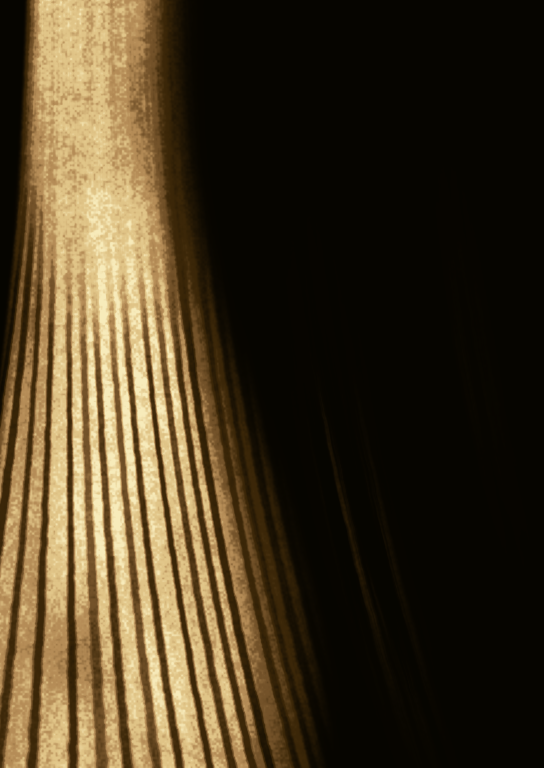
A Shadertoy shader for this texture:

```glsl
// A ribbed, translucent leaf lit from the left, fading into deep brown shadow.
// Dark ribs live in a fan coordinate solved by Newton steps; soft masks shape
// the light, and noise adds streaks, blotches and grain before a sepia ramp.

const float RIB_SPACING = 0.0298;
const float RIB_ORIGIN = 0.154;

float hash(vec2 p) {
    vec3 q = fract(vec3(p.xyx) * 0.1031);
    q += dot(q, q.yzx + 33.33);
    return fract((q.x + q.y) * q.z);
}

float valueNoise(vec2 p) {
    vec2 cell = floor(p), f = fract(p);
    f = f * f * (3.0 - 2.0 * f);
    float low = mix(hash(cell), hash(cell + vec2(1, 0)), f.x);
    float high = mix(hash(cell + vec2(0, 1)), hash(cell + vec2(1, 1)), f.x);
    return mix(low, high, f.y);
}

float fbm(vec2 p) {
    float sum = 0.0, gain = 0.5;
    for (int i = 0; i < 4; i++) {
        sum += gain * valueNoise(p);
        p = p * 2.03 + 17.1;
        gain *= 0.5;
    }
    return sum / 0.9375;
}

// Soft elliptical spot
float blob(vec2 p, vec2 centre, vec2 radius) {
    vec2 d = (p - centre) / radius;
    return exp(-dot(d, d));
}

// Finds which rib path passes through x at this depth below the top
float fanCoord(float x, float depth) {
    float u = depth - 0.5;
    float bend = 1.4 * u + 1.2 * u * u;
    float s = x;
    for (int i = 0; i < 6; i++) {
        float decay = exp((0.12 - s) / 0.2);
        float error = s + 0.2 * (1.0 - decay) * bend - x;
        s = clamp(s - error / (1.0 + decay * bend), -0.03, 1.1);
    }
    return s;
}

// Darkness of the nearest rib, with uneven spacing, width and strength
float ribs(float s, float softness) {
    float n = (s - RIB_ORIGIN) / RIB_SPACING;
    float id = floor(n + 0.5);
    float offset = (hash(vec2(id + 40.0, 3.0)) - 0.5) * 0.3;
    float width = mix(0.03, 0.12, hash(vec2(id + 40.0, 8.0)));
    float strength = mix(0.65, 1.0, hash(vec2(id + 40.0, 15.0)));
    return strength * (1.0 - smoothstep(width, width + softness, abs(n - id - offset)));
}

// Light falling on the leaf, before ribs and grain
float leafLight(vec2 p) {
    float brightEdge = 0.28 + 0.17 * smoothstep(0.2, 0.9, p.y);
    float dimEdge = 0.39 + 0.25 * smoothstep(0.15, 0.95, p.y);
    float leftEdge = 0.061 - 0.04 * p.y - 0.12 * p.y * p.y;

    float body = 0.76 + 0.2 * blob(p, vec2(0.27, 0.46), vec2(0.15, 0.2));
    body += 0.12 * blob(p, vec2(0.2, 0.7), vec2(0.07, 0.08));
    body += 0.12 * blob(p, vec2(0.27, 0.87), vec2(0.1, 0.08));
    body -= 0.26 * blob(p, vec2(0.14, 0.85), vec2(0.06, 0.07));
    body -= 0.2 * blob(p, vec2(0.25, 0.12), vec2(0.05, 0.11));
    body -= 0.28 * blob(p, vec2(0.04, 0.36), vec2(0.055, 0.24));
    body -= 0.12 * blob(p, vec2(0.0, 0.85), vec2(0.08, 0.3));

    float penumbra = mix(0.17, 0.46, smoothstep(0.05, 0.5, p.y));
    penumbra *= 1.0 - smoothstep(brightEdge - 0.02, dimEdge, p.x);
    float lit = 1.0 - smoothstep(brightEdge - 0.045, brightEdge + 0.045, p.x);
    return mix(penumbra, body, lit) * smoothstep(leftEdge - 0.02, leftEdge + 0.018, p.x);
}

vec3 sepia(float l) {
    vec3 c = mix(vec3(0.025, 0.018, 0.0), vec3(0.23, 0.15, 0.03), smoothstep(0.0, 0.2, l));
    c = mix(c, vec3(0.45, 0.32, 0.16), smoothstep(0.2, 0.4, l));
    c = mix(c, vec3(0.71, 0.55, 0.34), smoothstep(0.4, 0.6, l));
    c = mix(c, vec3(0.88, 0.77, 0.53), smoothstep(0.6, 0.8, l));
    return mix(c, vec3(0.97, 0.92, 0.73), smoothstep(0.8, 1.0, l));
}

void mainImage(out vec4 fragColor, in vec2 fragCoord) {
    vec2 uv = fragCoord / iResolution.xy;
    vec2 p = vec2(uv.x, 1.0 - uv.y);
    vec2 grainPos = p * vec2(1.0, 1.414);

    // Fan coordinate with a slight hand-drawn wobble
    float s = fanCoord(p.x, p.y);
    s += 0.003 * (fbm(grainPos * vec2(25.0, 45.0)) - 0.5);
    float streak = fbm(vec2(s * 75.0, p.y * 3.0 + 4.0));

    // Ribs sharpen downward and blur toward the shadow
    float blur = mix(0.42, 0.2, smoothstep(0.25, 0.55, p.y));
    blur += 0.14 * smoothstep(0.33, 0.5, s);
    float onset = 0.3 + 0.04 * streak - 0.12 * smoothstep(0.12, 0.04, p.x);
    onset -= 0.08 * smoothstep(0.3, 0.4, p.x);
    float rib = ribs(s, blur) * smoothstep(onset - 0.05, onset + 0.2, p.y);

    float light = leafLight(p);
    light *= 1.0 + 0.5 * (streak - 0.5) * mix(1.2, 0.6, smoothstep(0.3, 0.7, light));
    light *= 1.0 - 0.8 * rib;

    // Barely lit ridges within the shadow
    float ridge = 0.13 * blob(vec2(s, p.y), vec2(0.61, 0.7), vec2(0.05, 0.24));
    ridge += 0.05 * blob(vec2(s, p.y), vec2(0.88, 0.48), vec2(0.035, 0.18));
    light += ridge * smoothstep(0.25, 0.7, streak) * (1.0 - 0.5 * rib);

    // Blotches and fine grain grow with the light
    float grain = 0.6 * valueNoise(grainPos * 230.0) + 0.4 * valueNoise(grainPos * 110.0) - 0.5;
    light *= 1.0 + 0.38 * grain + 0.2 * (fbm(grainPos * 16.0) - 0.5);
    fragColor = vec4(sepia(light), 1.0);
}
```
